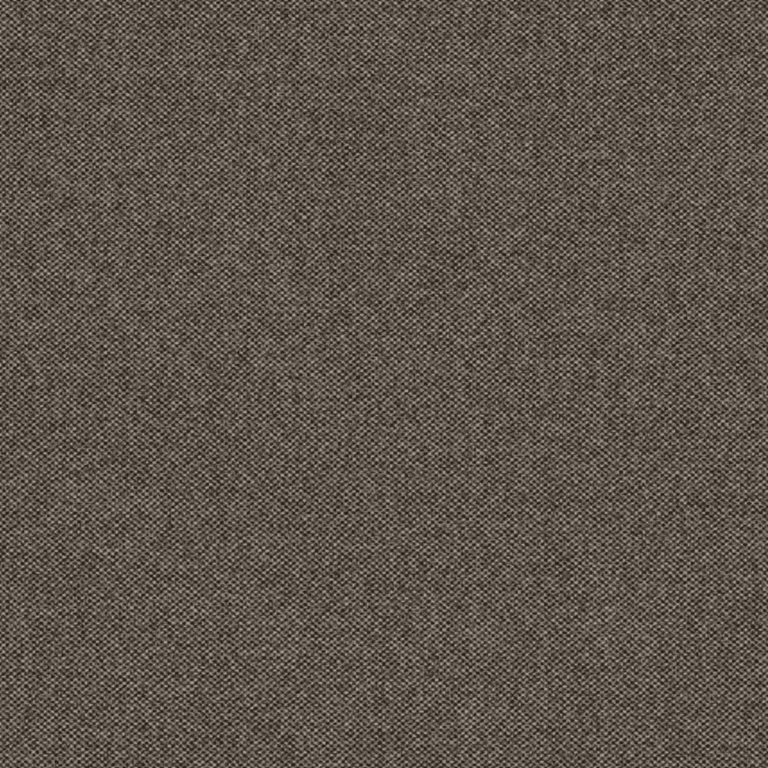
Write a Shadertoy shader that draws this texture.

```glsl
// Fine two-tone plain-weave cloth: pale weft stitches staggered over dark warp.
#define REPEATS vec2(102.0, 122.0) // weave repeats across and down
#define DARK vec3(0.21, 0.17, 0.14)
#define LIGHT vec3(0.56, 0.53, 0.49)
#define BALANCE 0.45               // mean tone between DARK and LIGHT
#define CONTRAST 0.58              // weft against warp
#define STITCH_WEAR 0.18           // tone change from stitch to stitch
#define FIBRE_GRAIN 0.74           // fine fuzz within the yarn
#define YARN_STREAK 0.07           // tone change along single yarns
#define PATCHINESS 0.015           // broad uneven shading
#define WOBBLE 0.13                // yarn displacement, in repeats
#define SAMPLES 3                  // antialiasing samples per axis

const float TAU = 6.2831853;

// Integer hash, returns 0..1
float hash(vec2 cell) {
    uvec2 q = uvec2(ivec2(floor(cell)));
    uint h = q.x * 1597334677u ^ q.y * 3812015801u;
    h = (h ^ (h >> 16)) * 2246822519u;
    h = (h ^ (h >> 13)) * 3266489917u;
    return float((h ^ (h >> 16)) >> 8) / 16777216.0;
}

// Smooth value noise, centred on zero
float noise(vec2 p) {
    vec2 i = floor(p), f = fract(p);
    f = f * f * (3.0 - 2.0 * f);
    float low = mix(hash(i), hash(i + vec2(1, 0)), f.x);
    float high = mix(hash(i + vec2(0, 1)), hash(i + vec2(1, 1)), f.x);
    return mix(low, high, f.y) - 0.5;
}

float clothTone(vec2 uv) {
    // Slightly uneven yarn paths
    vec2 p = uv * REPEATS;
    p += WOBBLE * vec2(noise(p * vec2(0.6, 0.25) + 40.0),
                       noise(p * vec2(0.25, 0.6) + 90.0));

    // Positive lift: weft on top; negative: warp on top
    vec2 wave = cos(TAU * p);
    float lift = wave.x * wave.y;

    // Two crossings per repeat along each axis
    vec2 crossing = floor(p * 2.0 + 0.5);
    float stitch = hash(crossing + 700.0) - 0.5;

    // Fuzz shows most on the pale raised yarn
    float fibre = noise(p * vec2(4.2, 4.0) + 300.0) * (1.0 + 0.3 * lift);

    // Slubs follow each yarn
    float warpSlub = noise(vec2(crossing.x, p.y * 0.05 + 17.0));
    float weftSlub = noise(vec2(p.x * 0.05 + 53.0, crossing.y + 500.0));
    float patches = noise(uv * 9.0 + 11.0) + 0.5 * noise(uv * 23.0 + 70.0);

    return BALANCE + CONTRAST * lift + STITCH_WEAR * stitch + FIBRE_GRAIN * fibre
         + YARN_STREAK * (warpSlub + weftSlub) + PATCHINESS * patches;
}

void mainImage(out vec4 fragColor, in vec2 fragCoord) {
    // Average the weave over each pixel's footprint
    float tone = 0.0;
    for (int j = 0; j < SAMPLES; j++)
    for (int i = 0; i < SAMPLES; i++) {
        vec2 offset = (vec2(i, j) + 0.5) / float(SAMPLES) - 0.5;
        tone += clothTone((fragCoord + offset) / iResolution.xy);
    }
    tone /= float(SAMPLES * SAMPLES);
    fragColor = vec4(mix(DARK, LIGHT, clamp(tone, -0.15, 1.25)), 1.0);
}
```
